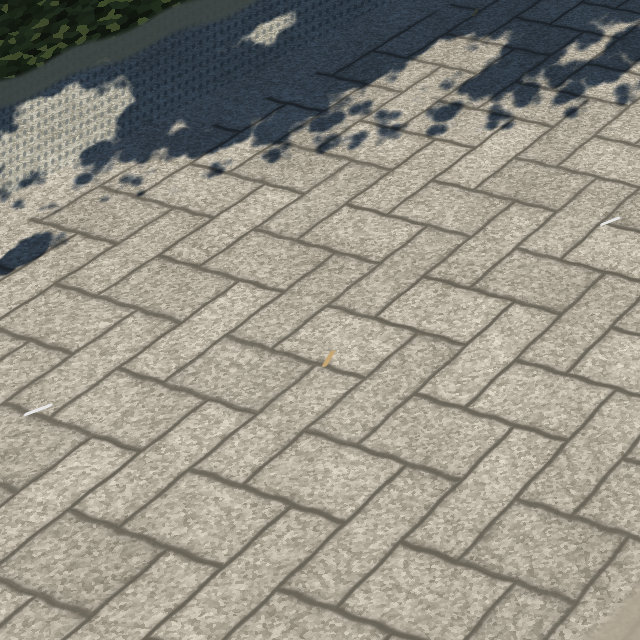
This texture is drawn by a three.js fragment shader. Its source:

```glsl
// Herringbone block paving in perspective, with a grooved drain, a planted bank and leaf shadows
varying vec2 vUv;

#define GROUND_ORIGIN vec2(0.254, 0.401)
#define ACROSS vec2(0.0682, -0.0286)
#define ALONG vec2(0.1138, 0.0949)
#define VANISH vec2(-0.0131, 0.0437)
#define JOINT_HALF 0.028
#define GRAIN vec2(17.0, 27.0)
#define STONE_DARK vec3(0.56, 0.535, 0.475)
#define STONE_LIGHT vec3(0.85, 0.82, 0.76)
#define JOINT_COLOR vec3(0.40, 0.38, 0.335)
#define SHADE_TINT vec3(0.27, 0.345, 0.45)
#define SOIL_COLOR vec3(0.10, 0.14, 0.09)

float hash(vec2 p) {
  return fract(sin(dot(p, vec2(127.1, 311.7))) * 43758.5);
}

float cross2(vec2 a, vec2 b) {
  return a.x * b.y - a.y * b.x;
}

// Cellular noise: distance to the nearest point, and its random id
vec2 cells(vec2 p) {
  vec2 base = floor(p), nearest = vec2(9.0, 0.0);
  for (int y = -1; y <= 1; y++)
    for (int x = -1; x <= 1; x++) {
      vec2 c = base + vec2(float(x), float(y));
      float d = distance(p, c + vec2(hash(c), hash(c + 37.0)));
      if (d < nearest.x) nearest = vec2(d, hash(c + 71.0));
    }
  return nearest;
}

// Turns the canvas to the slant of the kerb
vec2 slant(vec2 p) {
  return vec2(dot(p, vec2(0.9, 0.436)), dot(p, vec2(-0.436, 0.9)));
}

float patchAt(vec2 p, vec2 center, vec2 radius) {
  vec2 d = slant(p - center) / radius;
  return exp(-dot(d, d));
}

// Canvas to ground plane, one unit per block width
vec2 toGround(vec2 p) {
  vec2 u = ACROSS - VANISH.x * p, v = ALONG - VANISH.y * p, r = p - GROUND_ORIGIN;
  return vec2(cross2(r, v), cross2(u, r)) / cross2(u, v);
}

// Two-by-one herringbone: x is the distance to the joint, yz the block corner
vec3 herringbone(vec2 g) {
  vec2 corner = floor(g);
  float k = mod(corner.x - corner.y, 4.0);
  vec2 size = k < 1.5 ? vec2(2.0, 1.0) : vec2(1.0, 2.0);
  if (k > 0.5 && k < 1.5) corner.x -= 1.0;
  if (k > 1.5 && k < 2.5) corner.y -= 1.0;
  vec2 inner = min(g - corner, corner + size - g);
  return vec3(min(inner.x, inner.y), corner);
}

vec3 stone(vec2 g) {
  float grain = 0.65 * cells(g * GRAIN).y + 0.35 * cells(g * GRAIN * 0.55 + 9.0).y;
  float stain = 0.03 * sin(g.x * 1.3 + 2.0 * sin(g.y * 0.7)) * sin(g.y * 1.7 + g.x);
  return mix(STONE_DARK, STONE_LIGHT, grain) + stain;
}

vec3 paving(vec2 g) {
  vec2 wobble = 0.012 * sin(g.yx * 9.0 + 2.0 * sin(g * 5.0));
  vec3 block = herringbone(g + wobble);
  float tone = hash(block.yz);
  vec3 color = stone(g) * (0.96 + 0.08 * tone);
  color *= mix(0.9, 1.0, smoothstep(0.03, 0.16, block.x));
  float joint = 1.0 - smoothstep(JOINT_HALF - 0.015, JOINT_HALF + 0.035, block.x);
  return mix(color, JOINT_COLOR, joint * (0.75 + 0.25 * tone));
}

// Sparse dry twigs and pale chips
vec3 addLitter(vec3 color, vec2 g) {
  vec2 c = floor(g / 3.0);
  float id = hash(c + 5.0), a = 6.28 * hash(c + 11.0);
  vec2 d = g - (c + 0.3 + 0.4 * vec2(hash(c + 2.0), hash(c + 3.0))) * 3.0;
  vec2 axis = vec2(cos(a), sin(a));
  d -= axis * clamp(dot(d, axis), -0.13, 0.13);
  float mask = (1.0 - smoothstep(0.025, 0.055, length(d))) * step(0.72, id);
  return mix(color, mix(vec3(0.78, 0.66, 0.46), vec3(0.9), step(0.86, id)), mask);
}

// Dappled shade: a leafy edge with sunlit gaps
float leafShade(vec2 p) {
  vec2 q = slant(p);
  float leaves = 0.75 - cells(q * vec2(15.0, 28.0)).x - 0.5 * cells(q * vec2(34.0, 55.0)).x;
  float cover = clamp((p.y - 0.715 - 0.16 * p.x) * 6.0, -0.6, 0.5);
  cover -= 1.1 * patchAt(p, vec2(0.09, 0.81), vec2(0.13, 0.05));
  cover -= 0.95 * patchAt(p, vec2(0.68, 0.895), vec2(0.13, 0.035));
  cover -= 0.75 * patchAt(p, vec2(0.41, 0.945), vec2(0.08, 0.02));
  cover -= 0.6 * patchAt(p, vec2(0.94, 0.94), vec2(0.1, 0.03));
  cover += 1.1 * patchAt(p, vec2(0.04, 0.605), vec2(0.08, 0.018));
  return smoothstep(-0.1, 0.14, cover + 0.6 * leaves);
}

void main() {
  vec2 p = vUv, g = toGround(p);
  vec3 color = addLitter(paving(g), g);

  // Plain edging, then the drain with rows of slots
  float edge = p.y - 0.51 * p.x;
  color = mix(color, stone(g) * 1.02, smoothstep(0.632, 0.638, edge));
  vec2 slot = abs(fract(vec2(p.x / 0.011, edge / 0.017)) - 0.5);
  float hole = 1.0 - smoothstep(0.16, 0.34, length(slot));
  vec3 drain = mix(stone(g) * vec3(0.98, 1.0, 1.0), vec3(0.44, 0.46, 0.45), 0.75 * hole);
  color = mix(color, drain, smoothstep(0.685, 0.691, edge));
  color *= mix(vec3(1.0), SHADE_TINT, leafShade(p));

  // Kerb and planted bank
  float bank = p.y - 0.41 * p.x + 0.005 * sin(p.x * 40.0);
  color = mix(color, vec3(0.25, 0.28, 0.26), 0.8 * smoothstep(0.825, 0.84, bank));
  vec2 blade = cells(slant(p) * vec2(70.0, 130.0));
  vec3 soil = SOIL_COLOR * (0.5 + blade.y) + vec3(0.10, 0.09, 0.04) * step(0.8, blade.y);
  color = mix(color, soil, smoothstep(0.868, 0.88, bank));

  // Soft pale blur in the near corner
  color = mix(color, vec3(0.68, 0.64, 0.57), 0.85 * smoothstep(0.9, 0.93, p.x - p.y));
  gl_FragColor = vec4(color, 1.0);
}
```
